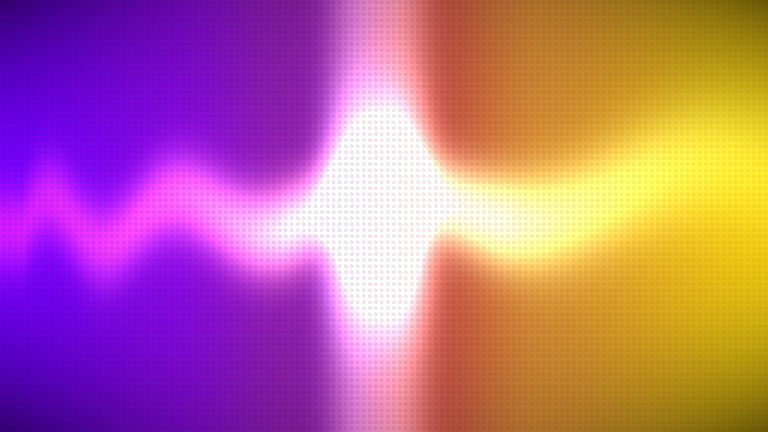
Write a WebGL 1 fragment shader that draws this background.

```glsl
precision highp float;
// Violet to gold backdrop with a chirped light wave, a bright flare and a fine ring grid.

uniform vec2 u_resolution;

// Backdrop colours, left to right
const vec3 VIOLET = vec3(0.46, 0.00, 1.00);
const vec3 PURPLE = vec3(0.55, 0.04, 0.90);
const vec3 PLUM   = vec3(0.58, 0.13, 0.70);
const vec3 RUST   = vec3(0.79, 0.32, 0.28);
const vec3 AMBER  = vec3(0.86, 0.56, 0.22);
const vec3 GOLD   = vec3(0.94, 0.79, 0.07);

// Light colours
const vec3 MAGENTA_GLOW = vec3(0.30, 0.02, 0.00);
const vec3 PINK_LIGHT   = vec3(0.80, 1.00, 0.65);
const vec3 WARM_LIGHT   = vec3(0.60, 1.00, 0.80);
const vec3 FLARE_LIGHT  = vec3(0.90, 1.00, 1.05);

// Layout, in fractions of the canvas
const vec2 FLARE_CENTER = vec2(0.492, 0.50);
const float FLARE_WIDTH  = 0.062;
const float FLARE_HEIGHT = 0.235;
const float FLARE_CORE   = 1.30;
const float FLARE_BEAM   = 0.30;
const float WAVE_LIMIT   = 0.85;
const float CHIRP_RATE   = 4.25;
const float CHIRP_OFFSET = 0.215;
const float CHIRP_START  = 0.278;
const float GRID_ROWS     = 72.0;
const float RING_RADIUS   = 0.25;
const float RING_WIDTH    = 0.20;
const float RING_STRENGTH = 0.20;
const float RING_SHADE    = 0.80;
const float PI = 3.14159265;

float gauss(float x, float width) {
  float t = x / width;
  return exp(-t * t);
}

vec3 backdrop(float x) {
  vec3 color = mix(VIOLET, PURPLE, smoothstep(0.0, 0.27, x));
  color = mix(color, PLUM, smoothstep(0.22, 0.39, x));
  color = mix(color, RUST, smoothstep(0.39, 0.57, x));
  color = mix(color, AMBER, smoothstep(0.55, 0.71, x));
  return mix(color, GOLD, smoothstep(0.66, 1.0, x));
}

// Darkens the top and bottom, most of all in the corners
float vignette(vec2 uv) {
  vec2 q = 2.0 * uv - 1.0;
  q *= q;
  return 1.0 - q.y * (0.15 + 0.42 * q.x);
}

// Height of the wave, whose length grows to the right
float waveHeight(float x) {
  float start = max(x, 0.03);
  float phase = PI * CHIRP_RATE * log((start + CHIRP_OFFSET) / CHIRP_START);
  float amplitude = 0.043 + 0.10 * (x - 0.4) * (x - 0.4);
  return 0.475 + 0.09 * x + amplitude * cos(phase);
}

vec3 waveLight(vec2 uv) {
  float side = smoothstep(-0.06, 0.06, uv.x - FLARE_CENTER.x);
  float reach = abs(uv.x - FLARE_CENTER.x);
  float strength = mix(1.8 * exp(-reach / 0.16), 1.9 * exp(-reach / 0.20), side);
  float width = mix(0.095, 0.14, smoothstep(0.55, 1.0, uv.x));
  vec3 light = mix(PINK_LIGHT, WARM_LIGHT, side) * min(strength, WAVE_LIMIT);
  light += MAGENTA_GLOW * (1.0 - side);
  return light * gauss(uv.y - waveHeight(uv.x), width);
}

vec3 flareLight(vec2 uv) {
  vec2 d = uv - FLARE_CENTER;
  float column = FLARE_BEAM + FLARE_CORE * gauss(d.y, FLARE_HEIGHT);
  return FLARE_LIGHT * column * exp(-pow(abs(d.x) / FLARE_WIDTH, 3.0));
}

// Small hollow diamonds, one in each square cell
float ringGrid(vec2 p) {
  vec2 cell = abs(fract(p * GRID_ROWS - 0.125) - 0.5);
  float edge = abs(cell.x + cell.y - RING_RADIUS);
  return 1.0 - smoothstep(0.0, RING_WIDTH, edge);
}

void main() {
  vec2 uv = gl_FragCoord.xy / u_resolution;
  vec3 base = backdrop(uv.x);
  vec3 color = base * vignette(uv) + waveLight(uv) + flareLight(uv);
  color = clamp(color, 0.0, 1.0);

  // Rings let the backdrop hue show through the light
  float ring = RING_STRENGTH * ringGrid(gl_FragCoord.xy / u_resolution.y);
  color *= mix(vec3(1.0), base * RING_SHADE, ring);
  gl_FragColor = vec4(color, 1.0);
}
```
